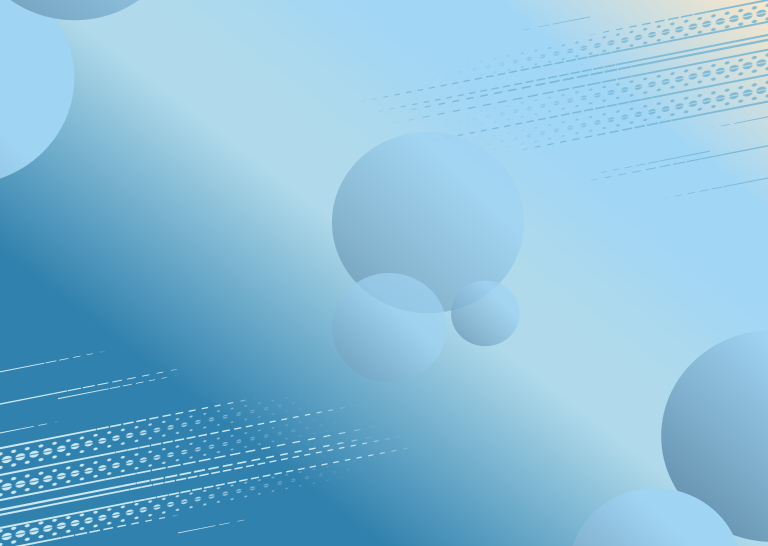
This background is drawn by a WebGL 2 fragment shader. Its source:

```glsl
#version 300 es
precision highp float;

uniform vec2 u_resolution;
out vec4 fragColor;

const vec3 DEEP = vec3(0.19, 0.505, 0.68);
const vec3 PALE = vec3(0.69, 0.855, 0.92);
const vec3 SKY = vec3(0.635, 0.84, 0.96);
const vec3 CREAM = vec3(0.96, 0.90, 0.80);
const vec3 SLATE = vec3(0.42, 0.60, 0.71);
const vec3 BALL_SKY = vec3(0.625, 0.83, 0.95);
const vec3 WHITE_INK = vec3(0.86, 0.95, 0.98);
const vec3 BLUE_INK = vec3(0.45, 0.71, 0.83);
const float SLOPE = 0.196;

// Streaks: height at the left edge, start, end, half thickness
const int STREAKS = 12;
const vec4 STREAK[STREAKS] = vec4[](
    vec4(0.319, 0.0, 0.20, 0.0010), vec4(0.260, 0.0, 0.35, 0.0013),
    vec4(0.249, 0.106, 0.33, 0.0010), vec4(0.207, 0.0, 0.11, 0.0010),
    vec4(0.179, 0.0, 0.48, 0.0019), vec4(0.130, 0.0, 0.66, 0.0019),
    vec4(0.084, 0.0, 0.70, 0.0019), vec4(0.066, 0.0, 0.70, 0.0022),
    vec4(0.057, 0.0, 0.75, 0.0019), vec4(0.033, 0.0, 0.78, 0.0019),
    vec4(-0.007, 0.0, 0.34, 0.0019), vec4(-0.040, 0.326, 0.46, 0.0008));

float hash(float n) {
    return fract(sin(n * 127.1) * 43758.5453);
}

float cover(float dist, float pixel) {
    return clamp(0.5 - dist / pixel, 0.0, 1.0);
}

float ellipseDistance(vec2 p, vec2 radii) {
    return (length(p / radii) - 1.0) * min(radii.x, radii.y);
}

// Diagonal backdrop from deep blue to cream
vec3 backdrop(vec2 p) {
    float t = 0.77 * p.x + p.y;
    vec3 col = mix(DEEP, PALE, clamp((t - 0.54) / 0.53, 0.0, 1.0));
    col = mix(col, SKY, smoothstep(1.18, 1.54, t));
    return mix(col, CREAM, clamp((t - 1.70) / 0.36, 0.0, 1.0));
}

// Ball shaded from slate to sky along its rising diagonal
vec3 ball(vec3 col, vec2 p, vec2 center, vec2 radii, vec2 ramp, float alpha, float pixel) {
    vec2 d = p - center;
    float g = dot(d / radii, vec2(0.7071));
    vec3 tone = mix(SLATE, BALL_SKY, clamp((g - ramp.x) / (ramp.y - ramp.x), 0.0, 1.0));
    return mix(col, tone, alpha * cover(ellipseDistance(d, radii), pixel));
}

// Line that breaks into dashes toward its end
float streak(vec2 q, vec4 s, float seed, float pixel) {
    float along = (q.x - s.y) / (s.z - s.y);
    float thick = s.w * mix(1.0, 0.5, clamp(along, 0.0, 1.0));
    float period = mix(0.020, 0.034, hash(seed));
    float phase = abs(fract(q.x / period + hash(seed + 3.0)) - 0.5);
    float duty = mix(1.1, 0.4, smoothstep(0.1, 1.0, along));
    float dash = cover((phase - 0.5 * duty) * period, pixel);
    float line = min(cover(abs(q.y - s.x) - thick, pixel), 2.0 * thick / pixel);
    float inside = step(0.0, along) * (1.0 - smoothstep(0.85, 1.0, along));
    return line * dash * inside;
}

// Three rows of shrinking dots, the middle row split lengthwise
float dotBand(vec2 q, float height, float reach, float pixel) {
    float size = 1.0 - 0.8 * clamp(q.x / reach, 0.0, 1.0);
    float ink = 0.0;
    for (int row = -1; row <= 1; row++) {
        float shift = 0.5 * float(row * row);
        float x = (fract(q.x / 0.025 + shift) - 0.5) * 0.025;
        float y = q.y - height - 0.0125 * float(row);
        vec2 radii = row == 0 ? vec2(0.0095, 0.0065) : vec2(0.0048, 0.0030);
        float mark = cover(ellipseDistance(vec2(x, y), radii * size), pixel);
        if (row == 0) mark *= 1.0 - 0.8 * cover(abs(y) - 0.001, pixel);
        ink = max(ink, mark);
    }
    return ink * (1.0 - smoothstep(0.25 * reach, reach, q.x));
}

// Slanted group of streaks and dots entering from the left
float streakGroup(vec2 p, float pixel) {
    vec2 q = vec2(p.x, p.y - SLOPE * p.x);
    float ink = 0.0;
    for (int i = 0; i < STREAKS; i++) {
        ink = max(ink, streak(q, STREAK[i], float(i) + 1.0, pixel));
    }
    for (int i = 0; i < 3; i++) {
        float height = 0.156 - 0.05 * float(i) - (i == 2 ? 0.041 : 0.0);
        ink = max(ink, dotBand(q, height, 0.66 + 0.05 * float(i), pixel));
    }
    return ink;
}

void main() {
    float pixel = 1.0 / u_resolution.y;
    vec2 p = gl_FragCoord.xy * pixel;
    vec2 corner = vec2(u_resolution.x * pixel, 1.0);
    vec3 col = backdrop(p);

    // Streaks at lower left, and turned half around at upper right
    col = mix(col, WHITE_INK, 0.9 * streakGroup(p, pixel));
    col = mix(col, BLUE_INK, 0.85 * streakGroup(corner - p - vec2(0.0, 0.007), pixel));

    // Balls at the edges
    col = ball(col, p, vec2(-0.071, 0.857), vec2(0.207, 0.196), vec2(-1.9, -0.1), 1.0, pixel);
    col = ball(col, p, vec2(0.137, 1.150), vec2(0.197, 0.187), vec2(-1.5, 0.7), 1.0, pixel);
    col = ball(col, p, vec2(1.416, 0.2015), vec2(0.205, 0.194), vec2(-0.9, 0.65), 1.0, pixel);
    col = ball(col, p, vec2(1.200, -0.044), vec2(0.158, 0.150), vec2(-1.2, 0.5), 1.0, pixel);

    // Translucent balls in the middle
    col = ball(col, p, vec2(0.784, 0.5925), vec2(0.176, 0.166), vec2(-1.2, 0.6), 0.8, pixel);
    col = ball(col, p, vec2(0.889, 0.426), vec2(0.063, 0.060), vec2(-1.1, 0.6), 0.75, pixel);
    col = ball(col, p, vec2(0.713, 0.400), vec2(0.105, 0.100), vec2(-1.3, 0.3), 0.7, pixel);

    fragColor = vec4(col, 1.0);
}
```
